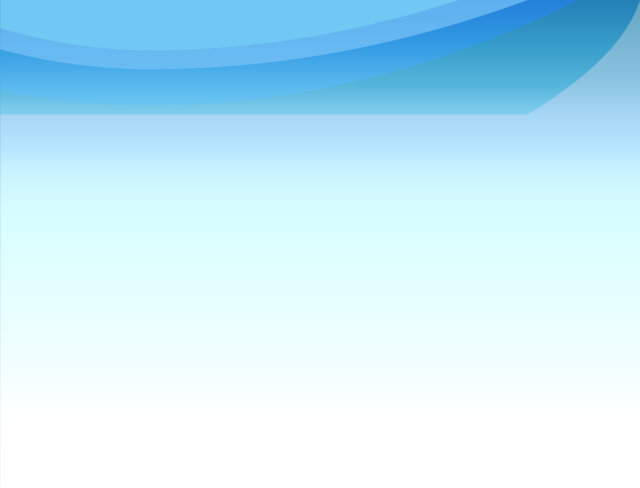
Reproduce this background procedurally as a WebGL 2 fragment shader.

```glsl
#version 300 es
precision highp float;

uniform vec2 u_resolution;
out vec4 fragColor;

// Linear position of v between a and b
float ramp(float a, float b, float v) {
    return clamp((v - a) / (b - a), 0.0, 1.0);
}

// Antialiased coverage of the region where d is negative
float cover(float d) {
    return clamp(0.5 - d / max(fwidth(d), 1e-5), 0.0, 1.0);
}

// Signed offset below a bowl-shaped arc, steeper on its left arm
float bowl(vec2 p, float depth, float leftBend, float rightBend) {
    float d = p.x - 0.234;
    return p.y - depth + (d < 0.0 ? leftBend : rightBend) * d * d;
}

vec3 skyColor(float y) {
    vec3 c = mix(vec3(0.39, 0.65, 0.76), vec3(0.55, 0.77, 0.89), ramp(0.0, 0.17, y));
    c = mix(c, vec3(0.66, 0.845, 0.965), ramp(0.17, 0.24, y));
    c = mix(c, vec3(0.72, 0.90, 1.0), ramp(0.24, 0.308, y));
    c = mix(c, vec3(0.775, 0.94, 1.0), ramp(0.308, 0.338, y));
    c = mix(c, vec3(0.83, 0.985, 1.0), ramp(0.338, 0.41, y));
    c = mix(c, vec3(0.863, 1.0, 1.0), ramp(0.41, 0.50, y));
    c = mix(c, vec3(0.92, 1.0, 1.0), ramp(0.50, 0.66, y));
    return mix(c, vec3(1.0), ramp(0.66, 0.87, y));
}

vec3 tealColor(float y) {
    vec3 c = mix(vec3(0.14, 0.50, 0.71), vec3(0.21, 0.61, 0.79), ramp(0.0, 0.09, y));
    c = mix(c, vec3(0.34, 0.71, 0.86), ramp(0.09, 0.175, y));
    return mix(c, vec3(0.51, 0.81, 0.94), ramp(0.175, 0.235, y));
}

vec3 blueColor(float y) {
    vec3 c = mix(vec3(0.14, 0.50, 0.85), vec3(0.19, 0.60, 0.89), ramp(0.0, 0.085, y));
    return mix(c, vec3(0.42, 0.775, 0.95), ramp(0.085, 0.216, y));
}

void main() {
    // Canvas coordinates with y running down from the top
    vec2 p = gl_FragCoord.xy / u_resolution;
    p.y = 1.0 - p.y;

    vec3 color = skyColor(p.y);

    // Teal sheet: flat lower edge and curved right edge
    float rightEdge = p.x - (1.0 - 0.239 * p.y - 2.176 * p.y * p.y);
    color = mix(color, tealColor(p.y), cover(p.y - 0.2346) * cover(rightEdge));

    // Nested bowls, from the outermost inwards
    color = mix(color, blueColor(p.y), cover(bowl(p, 0.216, 0.56, 0.48)));
    vec3 rim = mix(vec3(0.37, 0.69, 0.94), vec3(0.415, 0.735, 0.95), ramp(0.0, 0.13, p.y));
    color = mix(color, rim, cover(bowl(p, 0.142, 0.748, 0.407)));
    color = mix(color, vec3(0.44, 0.785, 0.955), cover(bowl(p, 0.103, 0.841, 0.443)));

    // Faint hairline down the left side
    float hairline = cover(p.x - 0.0013) * 0.25 * (1.0 - 0.7 * p.y);
    color = mix(color, vec3(0.40, 0.60, 0.72), hairline);

    fragColor = vec4(color, 1.0);
}
```
